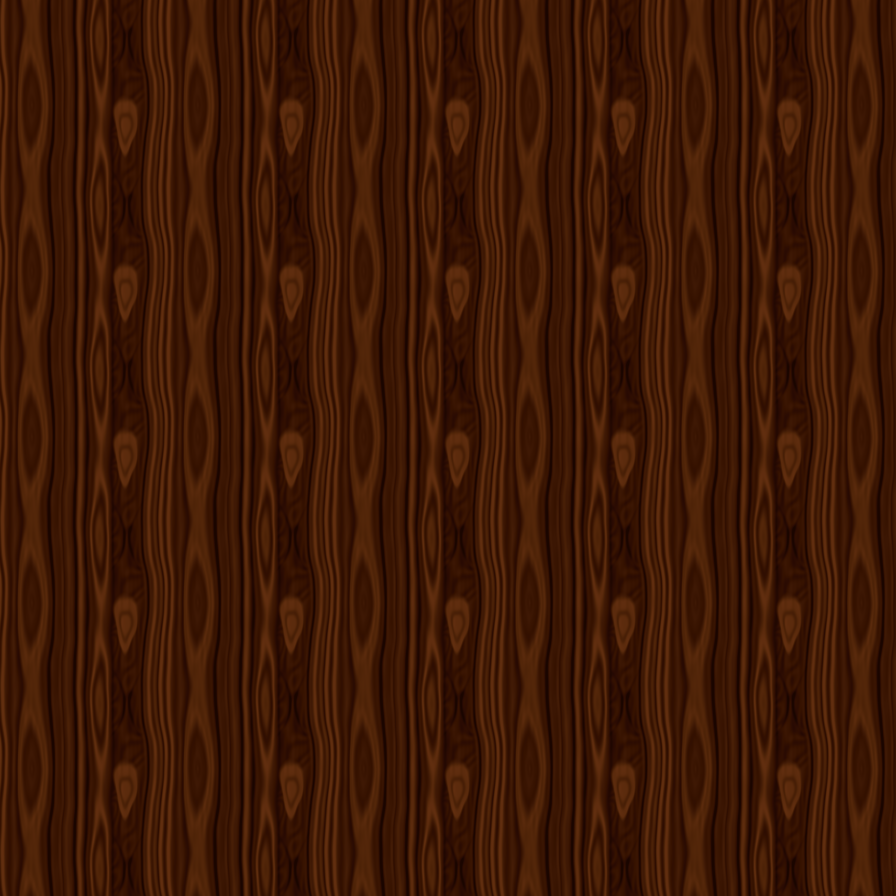
Write a WebGL 2 fragment shader that draws this texture.

```glsl
#version 300 es
precision highp float;
uniform vec2 u_resolution;
out vec4 fragColor;

const float PI = 3.14159265;
const float REPEATS = 5.4;
const int SAMPLES = 3;
// Chains of lens-shaped eyes: x, y, half width, reach of the bending
const vec4 CHAINS[2] = vec4[2](
  vec4(0.183, 0.633, 0.085, 0.16), vec4(0.605, 0.235, 0.056, 0.085));
// Dark seams: position, width, depth
const vec3 SEAMS[7] = vec3[7](
  vec3(0.322, 0.010, 0.65), vec3(0.385, 0.005, 0.25), vec3(0.455, 0.005, 0.25),
  vec3(0.516, 0.010, 0.60), vec3(0.685, 0.009, 0.25), vec3(0.872, 0.009, 0.48),
  vec3(0.965, 0.005, 0.40));
// Wood shades from dark to light
const vec3 SHADES[6] = vec3[6](
  vec3(0.10, 0.02, 0.00), vec3(0.16, 0.04, 0.01), vec3(0.21, 0.07, 0.00),
  vec3(0.25, 0.10, 0.02), vec3(0.31, 0.14, 0.03), vec3(0.38, 0.18, 0.06));
const vec2 KNOT_CENTER = vec2(0.755, 0.745), KNOT_RADIUS = vec2(0.076, 0.165);
const vec2 FLECK_CENTER = vec2(0.770, 0.250), FLECK_RADIUS = vec2(0.070, 0.145);
const float BAND_X = 0.765, BAND_WIDTH = 0.105;
const float LENS_POWER = 1.65;
const float STRIPES = 23.0;

float wrap(float d) { return fract(d + 0.5) - 0.5; }
vec2 wrap(vec2 d) { return fract(d + 0.5) - 0.5; }
float bump(float d, float width) { return exp(-d * d / (width * width)); }

float hash(vec2 p) {
  vec3 q = fract(p.xyx * 0.1031);
  q += dot(q, q.yzx + 33.33);
  return fract((q.x + q.y) * q.z);
}

// Value noise that repeats on the unit tile
float noise(vec2 p, vec2 cells) {
  p *= cells;
  vec2 i = floor(p), f = fract(p), seed = cells * 1.7;
  f = f * f * (3.0 - 2.0 * f);
  vec2 a = mod(i, cells) + seed, b = mod(i + 1.0, cells) + seed;
  return mix(mix(hash(a), hash(vec2(b.x, a.y)), f.x),
             mix(hash(vec2(a.x, b.y)), hash(b), f.x), f.y);
}

// Lightness across the grain
float grainTone(float s) {
  vec2 p = vec2(s, 0.0);
  float streaks = 0.45 * noise(p, vec2(37.0, 1.0)) + 0.55 * noise(p, vec2(61.0, 1.0)) - 0.5
    + 0.17 * sin(2.0 * PI * (STRIPES * s + 1.5 * noise(p, vec2(9.0, 1.0))));
  float band = smoothstep(BAND_WIDTH, 0.7 * BAND_WIDTH, abs(wrap(s - BAND_X)));
  float tone = 0.56, calm = 1.0, rings = 0.0;
  for (int i = 0; i < 2; i++) {
    float d = abs(wrap(s - CHAINS[i].x)), w = CHAINS[i].z;
    calm -= 0.6 * smoothstep(w, 0.8 * w, d);
    rings += 0.32 * bump(d - 0.93 * w, 0.13 * w) - 0.20 * bump(d - 0.66 * w, 0.13 * w);
  }
  tone = mix(tone + 0.95 * calm * streaks, 0.37 + 0.18 * streaks, band) + rings;
  tone += 0.26 * bump(wrap(s - CHAINS[1].x), 0.024);
  for (int i = 0; i < 7; i++)
    tone -= SEAMS[i].z * bump(wrap(s - SEAMS[i].x), SEAMS[i].y);
  return tone;
}

float woodTone(vec2 p) {
  // Sway of the grain, then bending around the eyes
  float sway = 0.5 + 0.5 * cos(2.0 * PI * (p.x - 0.93));
  float x = p.x + 0.020 * sway * sway * sin(2.0 * PI * p.y + 0.8)
          + 0.014 * (noise(p, vec2(5.0, 6.0)) - 0.5);
  float s = x;
  for (int i = 0; i < 2; i++) {
    vec4 c = CHAINS[i];
    float d = wrap(x - c.x), pinch = c.z * abs(sin(PI * (p.y - c.y)));
    float r = pow(pow(abs(d), LENS_POWER) + pow(pinch, LENS_POWER), 1.0 / LENS_POWER);
    s += (d < 0.0 ? -1.0 : 1.0) * (r - abs(d)) * bump(d, c.w);
  }

  // Mirror the grain inside each eye so that its rings close
  float tone = grainTone(s);
  for (int i = 0; i < 2; i++) {
    float d = wrap(s - CHAINS[i].x), w = CHAINS[i].z;
    float inside = smoothstep(w + 0.012, w, -d) * step(d, 0.0);
    tone = mix(tone, grainTone(s - 2.0 * d), inside);
  }

  // Flowing figure and dark flecks in the band
  float band = smoothstep(BAND_WIDTH, 0.5 * BAND_WIDTH, abs(wrap(x - BAND_X)));
  float flow = noise(p + vec2(0.0, 0.6 * x), vec2(9.0, 7.0));
  tone += 0.10 * band * sin(28.0 * flow);
  vec2 f = wrap(p - FLECK_CENTER) / FLECK_RADIUS + 0.45 * (flow - 0.5);
  tone -= 0.42 * bump(abs(f.x) - 0.22 - 0.5 * f.y * f.y, 0.15) * bump(f.y, 0.95);

  // Pale knot, notched above and narrower below
  vec2 k = wrap(p - KNOT_CENTER) / KNOT_RADIUS;
  k.x /= 1.0 - 0.15 * clamp(k.y, -1.0, 1.5);
  k.y += 0.4 * sqrt(k.x * k.x + 0.02) - 0.1;
  float radius = length(k) + 0.5 * (noise(p, vec2(16.0, 9.0)) - 0.5);
  float knot = 0.95 - 0.25 * bump(radius - 0.42, 0.13);
  tone = mix(tone, knot, smoothstep(1.05, 0.78, radius));
  return tone + 0.12 * (noise(p, vec2(64.0, 8.0)) - 0.5);
}

vec3 woodColor(float tone) {
  vec3 color = SHADES[0];
  for (int i = 1; i < 6; i++)
    color = mix(color, SHADES[i], clamp(tone * 5.0 - float(i - 1), 0.0, 1.0));
  return color;
}

void main() {
  // Average several points per pixel for smooth edges
  vec3 color = vec3(0.0);
  for (int i = 0; i < SAMPLES * SAMPLES; i++) {
    vec2 offset = (vec2(i % SAMPLES, i / SAMPLES) + 0.5) / float(SAMPLES) - 0.5;
    vec2 uv = (gl_FragCoord.xy + offset) / u_resolution;
    color += woodColor(woodTone(fract(vec2(uv.x, 1.0 - uv.y) * REPEATS)));
  }
  fragColor = vec4(color / float(SAMPLES * SAMPLES), 1.0);
}
```
